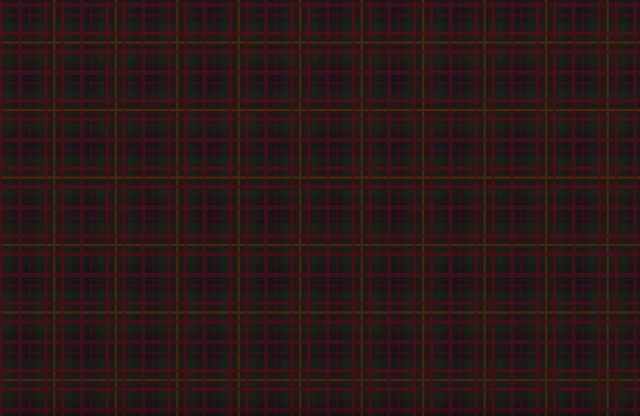
A Shadertoy shader for this pattern:

```glsl
// Dark woven tartan: brown, green and plum bands with red and ochre lines.

const vec2 SETT = vec2(0.1478, 0.1622);    // repeat size, canvas height = 1
const vec2 ORIGIN = vec2(0.1305, 0.1024);  // first ochre crossing, from top left
const float THREADS = 24.0;                // twill ribs per repeat
const float TWILL_DEPTH = 0.04;
const float WEAR_DEPTH = 0.02;
const float LINE_OPACITY = 0.90;

const vec3 BROWN = vec3(0.150, 0.088, 0.080);
const vec3 GREEN = vec3(0.098, 0.126, 0.092);
const vec3 BLACK = vec3(0.115, 0.088, 0.080);
const vec3 PLUM  = vec3(0.114, 0.068, 0.100);
const vec3 RED   = vec3(0.255, 0.066, 0.090);
const vec3 OCHRE = vec3(0.260, 0.165, 0.068);

vec2 hashGradient(vec2 cell) {
    float angle = 6.2832 * fract(sin(dot(cell, vec2(127.1, 311.7))) * 43758.5);
    return vec2(cos(angle), sin(angle));
}

float gradientNoise(vec2 p) {
    vec2 i = floor(p), f = fract(p);
    vec2 s = f * f * f * (f * (f * 6.0 - 15.0) + 10.0);
    vec2 e = vec2(1.0, 0.0);
    float a = dot(hashGradient(i), f);
    float b = dot(hashGradient(i + e), f - e);
    float c = dot(hashGradient(i + e.yx), f - e.yx);
    float d = dot(hashGradient(i + 1.0), f - 1.0);
    return mix(mix(a, b, s.x), mix(c, d, s.x), s.y);
}

// Coverage of a repeating stripe; all lengths are fractions of one repeat.
float stripe(float t, float centre, float width, float pixel) {
    float d = abs(fract(t - centre + 0.5) - 0.5);
    return clamp((0.5 * width - d) / pixel + 0.5, 0.0, 1.0);
}

// Broad bands along one axis, each laid inside the one before.
vec3 bandColor(float t, float pixel) {
    vec3 color = mix(BROWN, GREEN, stripe(t, 0.50, 0.62, pixel));
    color = mix(color, BLACK, stripe(t, 0.50, 0.42, pixel));
    return mix(color, PLUM, stripe(t, 0.52, 0.30, pixel));
}

// Red lines: a pair beside the ochre, a split line and a fine one in the plum.
float redLines(float t, float pixel) {
    float pair = stripe(t, -0.138, 0.046, pixel) + stripe(t, 0.138, 0.046, pixel);
    float split = stripe(t, 0.445, 0.060, pixel) - 0.5 * stripe(t, 0.445, 0.016, pixel);
    float fine = 0.6 * stripe(t, 0.60, 0.026, pixel);
    return pair + split + fine;
}

void mainImage(out vec4 fragColor, in vec2 fragCoord) {
    vec2 p = vec2(fragCoord.x, iResolution.y - fragCoord.y) / iResolution.y;
    vec2 t = (p - ORIGIN) / SETT;
    vec2 pixel = 1.0 / (iResolution.y * SETT);

    // Warp and weft bands share the ground along diagonal twill ribs
    float rib = sin(6.2832 * THREADS * 0.5 * (t.x + t.y));
    vec3 warp = bandColor(t.x, pixel.x);
    vec3 weft = bandColor(t.y, pixel.y);
    vec3 color = mix(warp, weft, 0.5 + TWILL_DEPTH * rib);

    // Overlaid lines keep one tone where they cross; red passes over ochre
    float ochre = max(stripe(t.x, 0.0, 0.034, pixel.x), stripe(t.y, 0.0, 0.034, pixel.y));
    float red = max(redLines(t.x, pixel.x), redLines(t.y, pixel.y));
    color = mix(color, OCHRE, LINE_OPACITY * ochre);
    color = mix(color, RED, LINE_OPACITY * red * (1.0 - 0.3 * ochre));

    // Soft uneven fading, slightly darker towards the lower edge
    float wear = 1.0 + WEAR_DEPTH * gradientNoise(p * 5.0);
    float shade = mix(1.02, 0.98, p.y) * mix(1.0, 0.88, smoothstep(0.97, 1.0, p.y));
    fragColor = vec4(color * wear * shade, 1.0);
}
```
